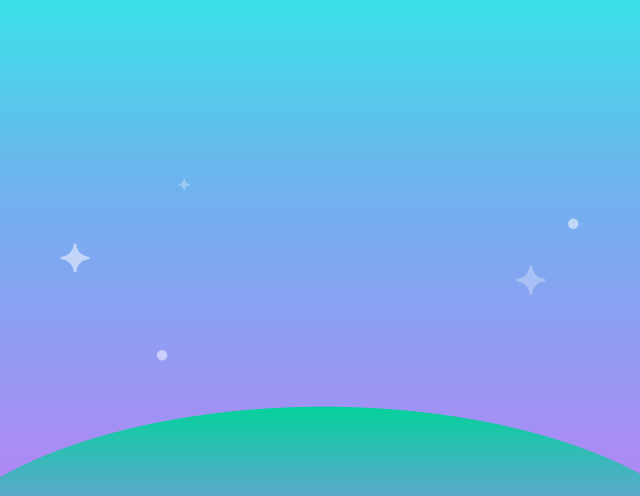
A Shadertoy shader for this background:

```glsl
// Draws a cyan-to-violet sky with pale sparkles above a rounded green hill.

// Coverage of a shape from its signed distance, softened over one pixel.
float cover(float d) {
    return clamp(0.5 - d * iResolution.y, 0.0, 1.0);
}

// Four-pointed star with concave sides and rounded tips.
float starDistance(vec2 p, float radius) {
    vec2 q = abs(p) / radius;
    float sides = 0.905 - length(q - 1.0);
    float tips = length(q) - 1.0;
    float blend = max(0.1 - abs(sides - tips), 0.0);
    return (max(sides, tips) + blend * blend * 2.5) * radius;
}

// Approximate distance to an axis-aligned ellipse.
float ellipseDistance(vec2 p, vec2 radii) {
    float k = length(p / radii);
    return k * (k - 1.0) / length(p / (radii * radii));
}

void mainImage(out vec4 fragColor, in vec2 fragCoord) {
    vec2 uv = fragCoord / iResolution.xy;
    // Height is one; horizontal places scale with the canvas aspect.
    vec2 p = fragCoord / iResolution.y;
    float aspect = iResolution.x / iResolution.y;

    // Sky: two linear spans meeting at a soft blue
    vec3 skyBlue = vec3(0.44, 0.70, 0.935);
    vec3 color = uv.y > 0.62
        ? mix(skyBlue, vec3(0.23, 0.88, 0.91), (uv.y - 0.62) / 0.38)
        : mix(vec3(0.70, 0.525, 0.965), skyBlue, uv.y / 0.62);

    // Sparkles: x as a share of width, y, radius, opacity
    vec4 sparkles[5] = vec4[5](
        vec4(0.1172, 0.4798, 0.0290, 0.52),
        vec4(0.8294, 0.4352, 0.0290, 0.30),
        vec4(0.2878, 0.6279, 0.0118, 0.30),
        vec4(0.8958, 0.5488, 0.0104, 0.52),
        vec4(0.2533, 0.2837, 0.0104, 0.52));
    for (int i = 0; i < 5; i++) {
        vec4 s = sparkles[i];
        vec2 q = p - vec2(s.x * aspect, s.y);
        float d = i < 3 ? starDistance(q, s.z) : length(q) - s.z;
        color = mix(color, vec3(1.0), cover(d) * s.w);
    }

    // Hill: top of a wide ellipse, fading to blue at its foot
    vec3 hill = mix(vec3(0.36, 0.66, 0.80), vec3(0.02, 0.82, 0.61),
                    clamp(uv.y / 0.18, 0.0, 1.0));
    vec2 hillPoint = p - vec2(0.505 * aspect, -0.207);
    color = mix(color, hill, cover(ellipseDistance(hillPoint, vec2(0.842, 0.387))));

    fragColor = vec4(color, 1.0);
}
```
